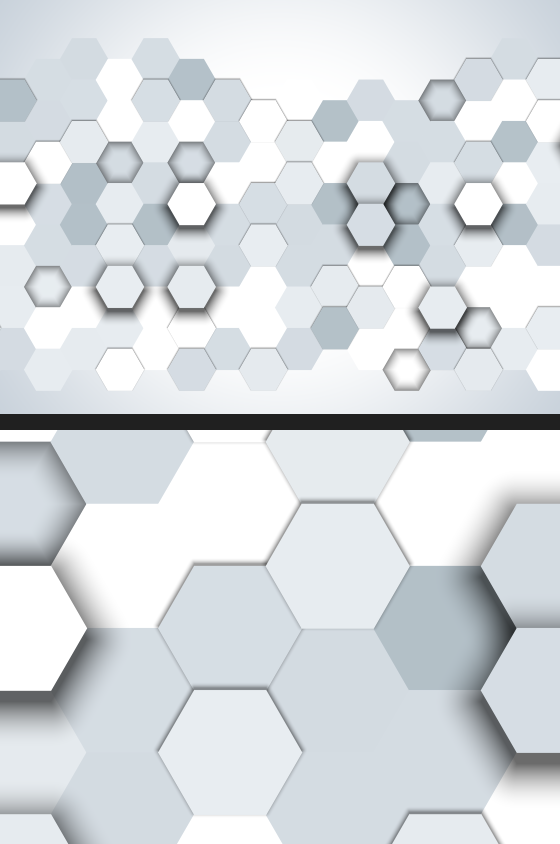
Top: the whole. Bottom: its middle third, enlarged.
Reproduce this background procedurally as a Shadertoy shader.

```glsl
// Draws a honeycomb of white and blue-grey hexagons, some raised and some sunken, on a soft radial gradient.
#define ROW 0.1              // hexagon height, in canvas heights
#define COL (ROW * 0.8660254)
#define FIRST_X 0.03         // centre of the first column
#define TOP_Y 0.857          // centre of the topmost row
#define LAST_ROW 7.0
#define RAISED_SHADOW 0.58
#define SHADOW_REACH 0.038
#define RIM_SHADOW 0.42      // inner shade of the sunken cells
#define RIM_REACH 0.031
#define EDGE_SHADOW 0.38     // thin line around slightly lifted cells
#define SEED 3.7

const vec3 WHITE = vec3(1.0);
const vec3 ICE   = vec3(0.91, 0.93, 0.945);
const vec3 MIST  = vec3(0.84, 0.87, 0.895);
const vec3 STEEL = vec3(0.71, 0.76, 0.79);
const vec3 HAZE  = vec3(0.76, 0.80, 0.84);

float hash(vec2 p, float salt) {
    return fract(sin(dot(p, vec2(127.1, 311.7)) + (salt + SEED) * 17.3) * 43758.5453);
}

// Signed distance to a flat-topped hexagon of one row height
float hexDistance(vec2 p) {
    const vec2 k = vec2(-0.8660254, 0.5);
    float apothem = 0.5 * ROW, halfSide = apothem * 0.57735;
    p = abs(p);
    p -= 2.0 * min(dot(k, p), 0.0) * k;
    p -= vec2(clamp(p.x, -halfSide, halfSide), apothem);
    return length(p) * sign(p.y);
}

// True for one random cell in each block of the given size
bool chosenInBlock(vec2 cell, vec2 size, float salt) {
    vec2 block = floor(cell / size);
    vec2 pick = floor(size * vec2(hash(block, salt), hash(block, salt + 1.0)));
    return all(lessThan(abs(cell - block * size - pick), vec2(0.5)));
}

bool isRaised(vec2 cell) {
    return cell.y > 0.5 && cell.y < LAST_ROW - 0.5
        && chosenInBlock(cell - vec2(0.0, 1.0), vec2(4.0, 3.0), 1.0);
}

bool isSunken(vec2 cell) {
    return !isRaised(cell) && chosenInBlock(cell, vec2(4.0), 5.0);
}

// The field is solid, with gaps along its top and bottom rows
bool isPresent(vec2 cell) {
    if (cell.y < -0.5 || cell.y > LAST_ROW + 0.5) return false;
    float h = hash(cell, 9.0);
    if (cell.y < 0.5) return h > 0.38;
    return cell.y < LAST_ROW - 0.5 || mod(cell.x, 2.0) < 0.5 || h > 0.25;
}

// 0 flat or sunken, 1 slightly lifted, 2 raised
int levelOf(vec2 cell) {
    if (isRaised(cell)) return 2;
    return !isSunken(cell) && hash(cell, 11.0) > 0.8 ? 1 : 0;
}

vec3 cellColor(vec2 cell) {
    float h = hash(cell, 13.0);
    if (cell.y > 5.5 || isRaised(cell) || isSunken(cell)) h *= 0.8;
    vec3 tone = h < 0.33 ? WHITE : h < 0.53 ? ICE : h < 0.79 ? MIST : STEEL;
    return tone - 0.012 * hash(cell, 15.0) * step(0.33, h);
}

// Shade that fades out with distance
float falloff(float d, float reach) {
    float t = 1.0 - clamp(d / reach, 0.0, 1.0);
    return t * t;
}

void mainImage(out vec4 fragColor, in vec2 fragCoord) {
    vec2 uv = fragCoord / iResolution.y;
    float pixel = 1.0 / iResolution.y;

    // Backdrop
    vec2 middle = 0.5 * iResolution.xy / iResolution.y;
    vec3 color = mix(WHITE, HAZE, smoothstep(0.25, 1.0, length(uv - middle)));

    // Cells near this point, painted from the lowest level up
    float nearColumn = floor((uv.x - FIRST_X) / COL + 0.5);
    for (int level = 0; level < 3; level++)
    for (int i = -1; i <= 1; i++) {
        float column = nearColumn + float(i);
        float shift = 0.5 * mod(column, 2.0);
        float nearRow = floor((TOP_Y - uv.y) / ROW - shift + 0.5);
        for (int j = -1; j <= 1; j++) {
            vec2 cell = vec2(column, nearRow + float(j));
            if (!isPresent(cell) || levelOf(cell) != level) continue;
            vec2 p = uv - vec2(FIRST_X + column * COL, TOP_Y - (cell.y + shift) * ROW);

            // Cast shadow: a fine upper line or a wide lower blur
            if (level == 1)
                color *= 1.0 - EDGE_SHADOW * falloff(hexDistance(p - vec2(0.0, 0.002)), 0.005);
            if (level == 2)
                color *= 1.0 - RAISED_SHADOW * falloff(hexDistance(p + vec2(0.0, 0.009)), SHADOW_REACH);

            // Face, with a shaded rim when sunken
            float d = hexDistance(p);
            vec3 face = cellColor(cell);
            if (isSunken(cell)) face *= 1.0 - RIM_SHADOW * falloff(-d, RIM_REACH);
            color = mix(color, face, 1.0 - smoothstep(-0.25 * pixel, pixel, d));
        }
    }
    fragColor = vec4(color, 1.0);
}
```
